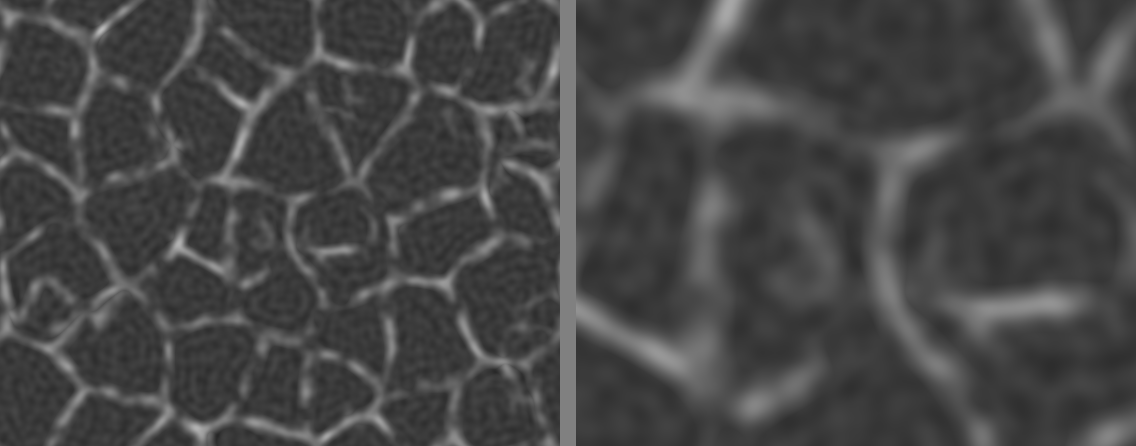
Left, the full canvas; right, a detail of the centre.
This pattern is drawn by a Shadertoy shader. Its source:

```glsl
const float BASE_GRAY = 0.226;
const vec2 LARGE_GRID = vec2(7.0, 5.0);     // cells of the main network
const vec2 SMALL_GRID = vec2(11.0, 9.0);    // cells of the finer strands
const float LINE_WIDTH = 0.0108;            // in canvas widths
const float LINE_STRENGTH = 0.17;
const float LINE_VARIATION = 0.34;
const float MAX_STRENGTH = 0.5;
const float CORNER_ROUNDING = 0.004;
const float WARP_AMOUNT = 0.022;
const float RING_SPACING = 0.023;
const float RING_START = 0.021;             // first dark ring beside a line
const float RING_CONTRAST = 0.013;
const float HALO_DEPTH = 0.16;
const float GRAIN_CONTRAST = 0.065;
const float TAU = 6.2831853;

// Integer hash of a grid cell, two values in 0..1
vec2 hash2(vec2 cell, float seed) {
    uvec2 v = uvec2(cell + 0.5) + uint(seed) * uvec2(157u, 269u);
    v = v * 1664525u + 1013904223u;
    v.x += v.y * 1664525u;
    v.y += v.x * 1664525u;
    v ^= v >> 16;
    v.x += v.y * 1664525u;
    v.y += v.x * 1664525u;
    v ^= v >> 16;
    return vec2(v & 65535u) / 65535.0;
}

vec2 wrapCell(vec2 cell, vec2 grid) {
    return floor(mod(cell + 0.5, grid));
}

float gradientDot(vec2 cell, vec2 offset, vec2 f, vec2 grid, float seed) {
    float angle = TAU * hash2(wrapCell(cell + offset, grid), seed).x;
    return dot(vec2(cos(angle), sin(angle)), f - offset);
}

// Gradient noise that repeats once per canvas
float noise(vec2 uv, vec2 grid, float seed) {
    vec2 q = uv * grid, cell = floor(q), f = q - cell;
    vec2 w = f * f * f * (f * (f * 6.0 - 15.0) + 10.0);
    float bottom = mix(gradientDot(cell, vec2(0, 0), f, grid, seed),
                       gradientDot(cell, vec2(1, 0), f, grid, seed), w.x);
    float top = mix(gradientDot(cell, vec2(0, 1), f, grid, seed),
                    gradientDot(cell, vec2(1, 1), f, grid, seed), w.x);
    return mix(bottom, top, w.y);
}

vec2 cellPoint(vec2 cell, vec2 grid, float seed) {
    return 0.08 + 0.84 * hash2(wrapCell(cell, grid), seed);
}

// Rounded distance to the nearest Voronoi border, in canvas widths
float borderDistance(vec2 uv, vec2 grid, float seed) {
    vec2 size = vec2(1.0, iResolution.y / iResolution.x) / grid;
    vec2 q = uv * grid, cell = floor(q), f = q - cell;
    vec2 nearest = vec2(0.0), home = vec2(0.0);
    float best = 1e3;
    for (int j = -1; j <= 1; j++)
    for (int i = -1; i <= 1; i++) {
        vec2 o = vec2(i, j);
        vec2 r = (o + cellPoint(cell + o, grid, seed) - f) * size;
        float d = dot(r, r);
        if (d < best) { best = d; nearest = r; home = o; }
    }
    float sum = 1e-30;
    for (int j = -2; j <= 2; j++)
    for (int i = -2; i <= 2; i++) {
        if (i == 0 && j == 0) continue;
        vec2 o = home + vec2(i, j);
        vec2 r = (o + cellPoint(cell + o, grid, seed) - f) * size;
        float d = dot(0.5 * (nearest + r), normalize(r - nearest));
        sum += exp(-d / CORNER_ROUNDING);
    }
    return max(0.0, -log(sum) * CORNER_ROUNDING);
}

float bell(float x, float width) {
    return exp(-x * x / (width * width));
}

// Soft bright line with a dark halo on both sides
float strand(float d, float strength) {
    return strength * (bell(d, LINE_WIDTH) - HALO_DEPTH * bell(d - RING_START, 0.006));
}

void mainImage(out vec4 fragColor, in vec2 fragCoord) {
    vec2 uv = fragCoord / iResolution.xy;

    // Bend the straight cell borders
    vec2 warp = vec2(noise(uv, vec2(9, 7), 1.0), noise(uv, vec2(9, 7), 2.0));
    vec2 bent = uv + WARP_AMOUNT * warp * vec2(1.0, iResolution.x / iResolution.y);

    // Brightness swells and fades along the lines
    float swell = noise(uv, vec2(13, 10), 3.0) + noise(uv, vec2(27, 21), 4.0);
    float strength = clamp(LINE_STRENGTH + LINE_VARIATION * swell, 0.01, MAX_STRENGTH);

    // Main network, with finer strands in scattered patches
    float large = borderDistance(bent, LARGE_GRID, 5.0);
    float small = borderDistance(bent, SMALL_GRID, 6.0);
    float patches = smoothstep(0.08, 0.4, noise(uv, vec2(6, 5), 7.0));
    float lines = max(strand(large, strength), strand(small, strength * patches));

    // Faint rings inside the cells and fine grain
    float rings = -cos(TAU * (large - RING_START) / RING_SPACING);
    rings *= smoothstep(0.010, 0.020, large);
    float grain = noise(uv, vec2(56, 44), 8.0);

    float gray = BASE_GRAY + lines + RING_CONTRAST * rings + GRAIN_CONTRAST * grain;
    fragColor = vec4(vec3(clamp(gray, 0.0, 1.0)), 1.0);
}
```
